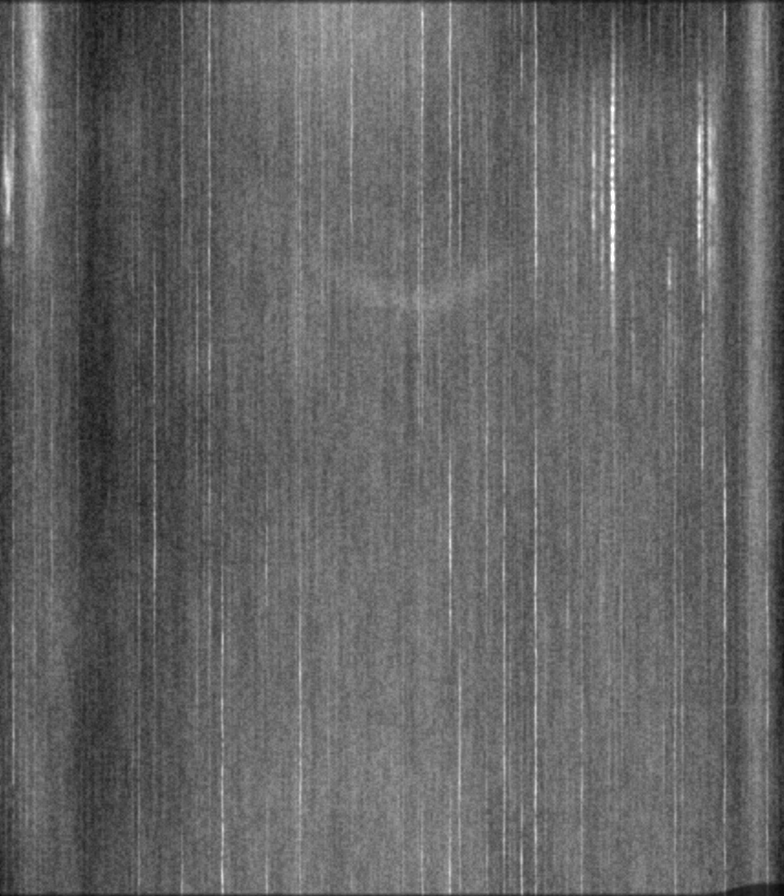
A WebGL 2 fragment shader for this texture:

```glsl
#version 300 es
precision highp float;
// Worn grey metal plate with fine vertical scratches, glints and faint smears

#define BASE_GREY 0.365
#define BRUSH_FINE 0.10
#define BRUSH_WIDE 0.05
#define GRAIN 0.17
#define CLOUDS 0.15
#define SCRATCH_CELLS 110.0
#define SCRATCH_GLOW 0.30
#define GLINT_CELLS 76.0
#define GLINT_GLOW 0.95
#define SMEAR 0.06

uniform vec2 u_resolution;
out vec4 fragColor;

float hash(vec2 p) {
  vec3 q = fract(vec3(p.xyx) * 0.1031);
  q += dot(q, q.yzx + 33.33);
  return fract((q.x + q.y) * q.z);
}

float noise(vec2 p) {
  vec2 i = floor(p), f = fract(p);
  f = f * f * (3.0 - 2.0 * f);
  return mix(mix(hash(i), hash(i + vec2(1, 0)), f.x),
             mix(hash(i + vec2(0, 1)), hash(i + vec2(1, 1)), f.x), f.y);
}

float fbm(vec2 p) {
  float sum = 0.0, amp = 0.5;
  for (int i = 0; i < 4; i++) {
    sum += amp * noise(p);
    p = p * 2.1 + 17.3;
    amp *= 0.5;
  }
  return sum;
}

float bump(float x, float centre, float width) {
  float d = (x - centre) / width;
  return exp(-d * d);
}

// Broad light and shade across the plate
float shading(vec2 uv) {
  float s = BASE_GREY;
  s += 0.055 * bump(uv.x, 0.48, 0.20) + 0.04 * bump(uv.x, 0.78, 0.10);
  s -= 0.09 * bump(uv.x, 0.12, 0.03) + 0.06 * bump(uv.x, 0.19, 0.09);
  s -= 0.03 * bump(uv.x, 0.65, 0.03) + 0.07 * bump(uv.x, 0.935, 0.014);
  s -= 0.14 * bump(uv.x, 0.0, 0.025) + 0.17 * bump(uv.x, 1.0, 0.014);
  s += 0.15 * bump(uv.x, 0.966, 0.012) * (0.4 + uv.y);
  s += 0.24 * bump(uv.x, 0.042, 0.014) * smoothstep(0.6, 0.95, uv.y);
  s += 0.10 * bump(uv.x, 0.45, 0.15) * smoothstep(0.7, 1.0, uv.y);
  s -= 0.18 * bump(uv.x, 0.77, 0.14) * smoothstep(0.85, 1.0, uv.y);
  s -= 0.10 * bump(uv.x, 0.16, 0.09) * smoothstep(0.85, 1.0, uv.y);
  s -= 0.04 * bump(uv.x, 0.20, 0.14) * bump(uv.y, 0.43, 0.16);
  s += 0.05 * bump(uv.x, 0.50, 0.33) * (1.0 - smoothstep(0.0, 0.4, uv.y));
  return s;
}

// Broken thin lines, one per column cell, with separate strength and reach
float scratches(vec2 uv, float cells, float width, float rarity, float seed) {
  float sum = 0.0, column = floor(uv.x * cells);
  for (float k = -1.0; k <= 1.0; k++) {
    float id = column + k;
    float centre = (id + 0.1 + 0.8 * hash(vec2(id, seed))) / cells;
    centre += 0.0012 * (noise(vec2(id * 5.1, uv.y * 30.0)) - 0.5);
    float strength = pow(hash(vec2(id, seed + 5.0)), rarity);
    float reach = smoothstep(0.2, 0.8, noise(vec2(id * 7.3, uv.y * 5.0 + seed)));
    float flicker = noise(vec2(id * 3.7, uv.y * 45.0)) + noise(vec2(id * 9.1, uv.y * 190.0));
    sum += strength * reach * flicker * bump(uv.x, centre, width);
  }
  return sum;
}

// Faint wiped arcs and thin swirl lines
float smears(vec2 p) {
  vec2 a = p - vec2(0.46, 0.785);
  float wipe = bump(length(a), 0.122, 0.014) * smoothstep(0.05, 0.10, -a.y);
  vec2 b = p - vec2(0.26, 0.466);
  float r = length(b * vec2(1.0, 1.15));
  float swirl = bump(r, 0.108, 0.003) + 0.6 * bump(r, 0.088, 0.003);
  swirl *= smoothstep(-0.02, 0.05, -b.y) * noise(p * 25.0);
  return wipe - swirl;
}

// Sparse dark pits
float pits(vec2 p) {
  vec2 g = p * 16.0, id = floor(g);
  vec2 offset = 0.25 + 0.5 * vec2(hash(id + 3.1), hash(id + 8.7));
  float d = length((fract(g) - offset) * vec2(1.0, 0.6));
  return step(0.97, hash(id + 41.0)) * (1.0 - smoothstep(0.01, 0.06, d));
}

void main() {
  vec2 uv = gl_FragCoord.xy / u_resolution;
  vec2 p = gl_FragCoord.xy / u_resolution.y;
  float v = shading(uv);

  // Brushed lines, clouds and grain
  float brush = 0.6 * noise(vec2(uv.x * 230.0, uv.y * 7.0));
  brush += 0.6 * noise(vec2(uv.x * 260.0 + 40.0, uv.y * 45.0)) - 0.6;
  v += BRUSH_FINE * brush;
  v += BRUSH_WIDE * (noise(vec2(uv.x * 75.0, uv.y * 3.5 + 9.0)) - 0.5);
  v += CLOUDS * (fbm(p * vec2(8.0, 6.0)) - 0.47);
  v += GRAIN * (0.55 * noise(p * 270.0) + 0.45 * noise(p * 490.0 + 31.0) - 0.5);

  // Scratches and bright reflections
  v += SCRATCH_GLOW * scratches(uv, SCRATCH_CELLS, 0.0019, 3.5, 2.0);
  float glintArea = bump(uv.x, 0.83, 0.10) * bump(uv.y, 0.78, 0.14);
  v += GLINT_GLOW * glintArea * scratches(uv, GLINT_CELLS, 0.0028, 1.6, 13.0);
  float sparkle = 0.4 + noise(vec2(uv.x * 190.0, uv.y * 60.0));
  v += 0.28 * sparkle * bump(uv.x, 0.910, 0.007) * bump(uv.y, 0.79, 0.13);
  v += 0.50 * sparkle * bump(uv.x, 0.010, 0.008) * bump(uv.y, 0.79, 0.09);
  v += 0.14 * sparkle * bump(uv.x, 0.045, 0.012) * bump(uv.y, 0.85, 0.15);

  // Smears, pits and the dark rim
  v += SMEAR * smears(p) - 0.12 * pits(p);
  v *= 1.0 - 0.5 * smoothstep(0.994, 1.0, uv.y);
  float chip = 0.012 * smoothstep(0.90, 0.97, uv.x) + 0.002;
  v *= 1.0 - 0.6 * (1.0 - smoothstep(chip - 0.003, chip + 0.003, uv.y));
  fragColor = vec4(vec3(clamp(v, 0.0, 1.0)), 1.0);
}
```
